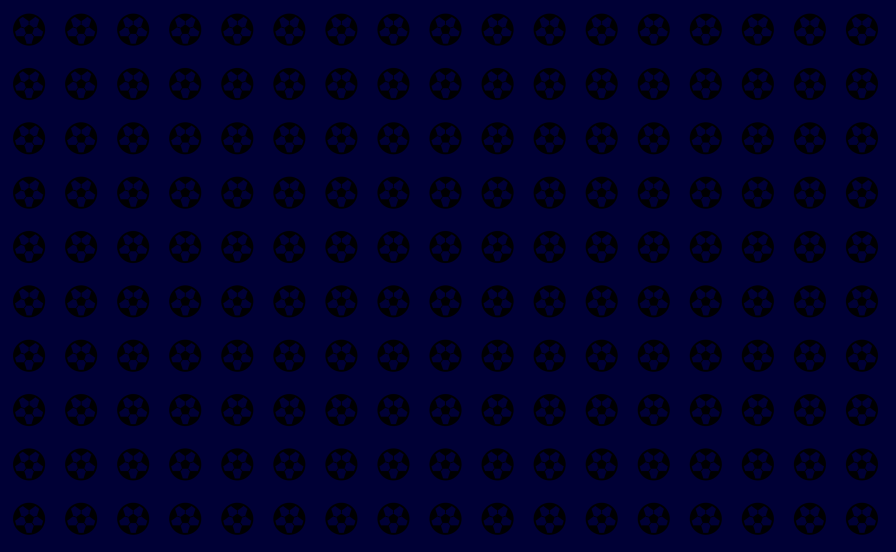
Reproduce this pattern procedurally as a Shadertoy shader.

```glsl
// Rows of small black footballs on a deep navy field.

const vec3 NAVY = vec3(0.0, 0.0, 0.21);
const vec3 INK = vec3(0.0, 0.0, 0.008);

// Layout, in canvas heights
const vec2 PITCH = vec2(0.0943, 0.09846);
const vec2 FIRST_BALL = vec2(0.0527, 0.0602);
const float BALL_RADIUS = 0.0290;

// Ball details, in ball radii
const float RIM_WIDTH = 0.12;
const float CENTRE_PATCH = 0.33;
const float OUTER_PATCH = 0.44;
const float OUTER_DISTANCE = 0.95;
const float SEAM_HALF_WIDTH = 0.025;

const float SECTOR = 6.2831853 / 5.0;

// Fold the plane into one of five sectors, with the sector axis along +y
vec2 foldFive(vec2 p) {
    float angle = atan(p.x, p.y);
    angle -= SECTOR * round(angle / SECTOR);
    return length(p) * vec2(abs(sin(angle)), cos(angle));
}

// Distance to a pentagon with one corner pointing up
float pentagon(vec2 p, float radius) {
    float halfSector = 0.5 * SECTOR;
    vec2 edgeNormal = vec2(sin(halfSector), cos(halfSector));
    return dot(foldFive(p), edgeNormal) - radius * cos(halfSector);
}

// Distance to the inked parts of a ball of radius one
float football(vec2 p) {
    float disc = length(p) - 1.0;
    float rim = -disc - RIM_WIDTH;
    vec2 q = foldFive(p);

    float centre = pentagon(p, CENTRE_PATCH);
    float outer = pentagon(vec2(q.x, OUTER_DISTANCE - q.y), OUTER_PATCH);
    float seam = max(q.x - SEAM_HALF_WIDTH, CENTRE_PATCH - q.y);

    float ink = min(min(rim, seam), min(centre, outer));
    return max(disc, ink);
}

void mainImage(out vec4 fragColor, in vec2 fragCoord) {
    vec2 p = fragCoord / iResolution.y - FIRST_BALL;

    // Place the nearest ball of the grid at the origin
    p -= PITCH * round(p / PITCH);

    // Smooth edges over one pixel
    float pixel = 1.0 / (iResolution.y * BALL_RADIUS);
    float coverage = smoothstep(0.7, -0.7, football(p / BALL_RADIUS) / pixel);

    fragColor = vec4(mix(NAVY, INK, coverage), 1.0);
}
```
